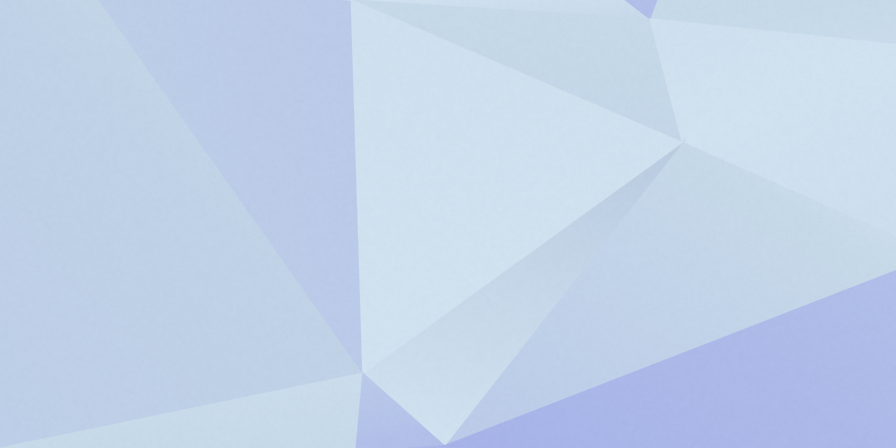
This background is drawn by a WebGL 2 fragment shader. Its source:

```glsl
#version 300 es
precision highp float;
// Pale blue low-poly facets with soft gradients and fine paper grain.
uniform vec2 u_resolution;
out vec4 fragColor;

// Palette
const vec3 ICE = vec3(0.815, 0.885, 0.940);
const vec3 MIST = vec3(0.775, 0.850, 0.910);
const vec3 STEEL = vec3(0.750, 0.822, 0.902);
const vec3 SKY = vec3(0.728, 0.792, 0.912);
const vec3 SHADE = vec3(0.725, 0.797, 0.878);
const vec3 PERIWINKLE = vec3(0.690, 0.745, 0.912);
const vec3 LAVENDER = vec3(0.650, 0.700, 0.908);

float cross2(vec2 a, vec2 b) {
    return a.x * b.y - a.y * b.x;
}

float hash(vec2 cell) {
    vec3 q = fract(cell.xyx * 0.1031);
    q += dot(q, q.yzx + 33.33);
    return fract((q.x + q.y) * q.z);
}

// Smooth value noise
float noise(vec2 p) {
    vec2 i = floor(p), f = fract(p);
    f = f * f * (3.0 - 2.0 * f);
    float low = mix(hash(i), hash(i + vec2(1, 0)), f.x);
    float high = mix(hash(i + vec2(0, 1)), hash(i + vec2(1, 1)), f.x);
    return mix(low, high, f.y);
}

// Lays a triangle, shaded between its corner colours, over the base
vec3 facet(vec3 base, vec2 p, float edge, vec2 a, vec2 b, vec2 c,
           vec3 colA, vec3 colB, vec3 colC) {
    float area = cross2(b - a, c - a);
    vec3 w = vec3(cross2(b - p, c - p), cross2(c - p, a - p), cross2(a - p, b - p)) / area;
    vec3 inside = w * abs(area) / vec3(distance(b, c), distance(c, a), distance(a, b));
    float depth = min(inside.x, min(inside.y, inside.z));
    // Coverage reaches just outside the edge so that neighbours leave no seam
    float cover = clamp(depth / edge + 1.0, 0.0, 1.0);
    return mix(base, colA * w.x + colB * w.y + colC * w.z, cover);
}

void main() {
    // Canvas spans 2 by 1 units
    vec2 p = gl_FragCoord.xy / u_resolution * vec2(2.0, 1.0);
    float edge = 1.2 / u_resolution.y;

    // Shared corners of the mesh
    vec2 topLeft = vec2(0.0, 1.0), topRight = vec2(2.0, 1.0);
    vec2 ridge = vec2(0.221, 1.0);
    vec2 apex = vec2(0.784, 1.0);
    vec2 knot = vec2(0.810, 0.167);
    vec2 hub = vec2(1.523, 0.682);
    vec2 crown = vec2(1.4505, 0.958);
    vec2 tip = vec2(0.992, 0.005);
    vec2 foot = vec2(0.794, -0.01);
    vec2 rightHigh = vec2(2.0, 0.901);
    vec2 rightMid = vec2(2.0, 0.472);
    vec2 rightLow = vec2(2.0, 0.396);
    vec2 notchL = vec2(1.396, 1.0), notchR = vec2(1.466, 1.0);

    // Left side
    vec3 col = SKY;
    col = facet(col, p, edge, topLeft, knot, vec2(0), STEEL, STEEL, mix(SKY, STEEL, 0.5));
    col = facet(col, p, edge, topLeft, ridge, knot, STEEL, mix(STEEL, MIST, 0.5), STEEL);
    col = facet(col, p, edge, ridge, apex, knot, mix(SKY, STEEL, 0.5), SKY, SKY);
    col = facet(col, p, edge, vec2(0), knot, foot, MIST, mix(MIST, ICE, 0.4), MIST);

    // Upper right
    col = facet(col, p, edge, apex, crown, notchL, ICE, MIST, mix(MIST, ICE, 0.5));
    col = facet(col, p, edge, apex, hub, crown, MIST, mix(STEEL, MIST, 0.6), MIST);
    col = facet(col, p, edge, crown, rightHigh, topRight, MIST, mix(MIST, ICE, 0.3), MIST);
    col = facet(col, p, edge, crown, topRight, notchR, MIST, MIST, MIST);
    col = facet(col, p, edge, notchL, crown, notchR, PERIWINKLE, PERIWINKLE, PERIWINKLE);
    col = facet(col, p, edge, crown, hub, rightHigh, mix(MIST, ICE, 0.8), ICE, ICE);
    col = facet(col, p, edge, hub, rightMid, rightHigh, ICE, mix(MIST, ICE, 0.6), ICE);

    // Lower right
    col = facet(col, p, edge, hub, rightMid, rightLow, MIST, mix(MIST, ICE, 0.4), MIST);
    col = facet(col, p, edge, hub, rightLow, tip, MIST, MIST, SKY);
    col = facet(col, p, edge, knot, hub, tip, mix(MIST, ICE, 0.6), SHADE, ICE);
    col = facet(col, p, edge, apex, knot, hub, mix(MIST, ICE, 0.8), ICE, mix(MIST, ICE, 0.9));
    col = facet(col, p, edge, foot, knot, tip, PERIWINKLE, SKY, PERIWINKLE);
    col = facet(col, p, edge, foot, tip, vec2(2.0, -0.02), PERIWINKLE, LAVENDER, LAVENDER);
    col = facet(col, p, edge, tip, rightLow, vec2(2.0, -0.02),
                LAVENDER, PERIWINKLE, mix(LAVENDER, PERIWINKLE, 0.6));

    // Paper grain
    float grain = noise(p * 210.0) + 0.5 * noise(p * 90.0 + 17.0) - 0.75;
    fragColor = vec4(col + 0.010 * grain, 1.0);
}
```
